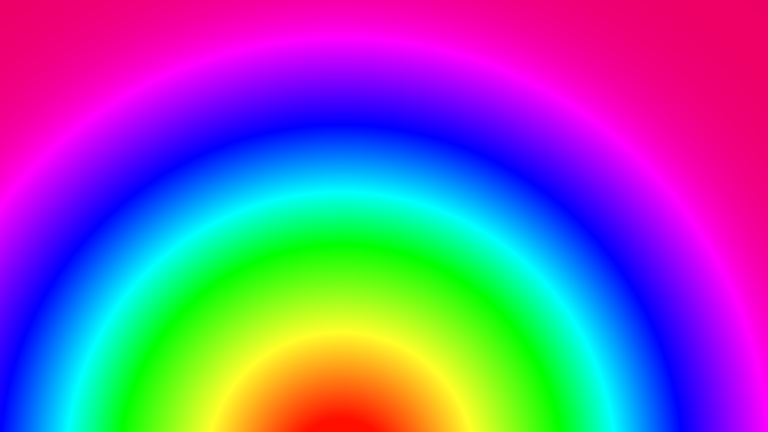
A WebGL 1 fragment shader for this background:

```glsl
precision highp float;
// A rainbow of smooth concentric colour bands around a point just below the
// lower edge. Each band blends linearly to the next by distance from that
// point, and the outermost magenta decays into a deep pink.

#define CENTER_X 0.444      // share of the canvas width
#define CENTER_Y -0.081     // in canvas heights, as are the radii below
#define RED_RADIUS 0.113
#define YELLOW_RADIUS 0.312
#define GREEN_RADIUS 0.514
#define CYAN_RADIUS 0.637
#define BLUE_RADIUS 0.792
#define MAGENTA_RADIUS 0.993
#define PINK_FALLOFF 0.11   // distance over which magenta turns pink

uniform vec2 u_resolution;

const vec3 RED = vec3(1.0, 0.06, 0.0);
const vec3 YELLOW = vec3(1.0, 1.0, 0.16);
const vec3 GREEN = vec3(0.0, 1.0, 0.0);
const vec3 CYAN = vec3(0.0, 1.0, 1.0);
const vec3 BLUE = vec3(0.0, 0.0, 1.0);
const vec3 MAGENTA = vec3(1.0, 0.0, 1.0);
const vec3 DEEP_PINK = vec3(0.93, 0.0, 0.38);

// Linear progress from one radius to another, held at both ends.
float ramp(float inner, float outer, float radius) {
    return clamp((radius - inner) / (outer - inner), 0.0, 1.0);
}

vec3 rainbow(float radius) {
    // Inner bands
    vec3 color = mix(RED, YELLOW, ramp(RED_RADIUS, YELLOW_RADIUS, radius));
    color = mix(color, GREEN, ramp(YELLOW_RADIUS, GREEN_RADIUS, radius));
    color = mix(color, CYAN, ramp(GREEN_RADIUS, CYAN_RADIUS, radius));
    color = mix(color, BLUE, ramp(CYAN_RADIUS, BLUE_RADIUS, radius));
    color = mix(color, MAGENTA, ramp(BLUE_RADIUS, MAGENTA_RADIUS, radius));

    // Outer pink haze
    float beyond = max(radius - MAGENTA_RADIUS, 0.0);
    return mix(DEEP_PINK, color, exp(-beyond / PINK_FALLOFF));
}

void main() {
    vec2 position = gl_FragCoord.xy / u_resolution.y;
    float aspect = u_resolution.x / u_resolution.y;
    vec2 center = vec2(CENTER_X * aspect, CENTER_Y);
    gl_FragColor = vec4(rainbow(distance(position, center)), 1.0);
}
```
